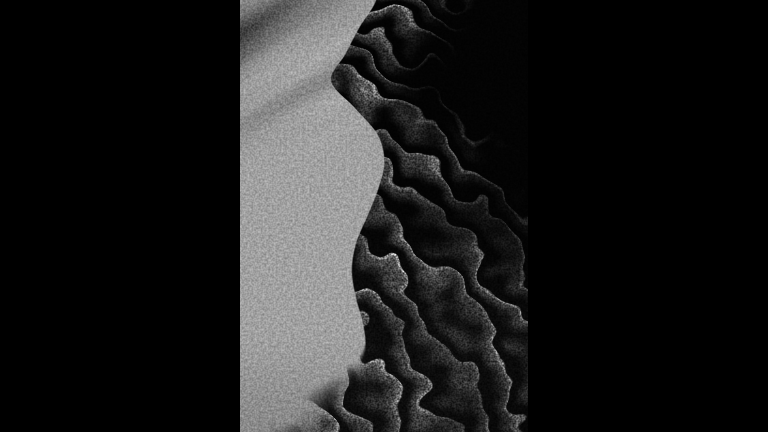
Give the GLSL for this texture, as a Shadertoy shader.

```glsl
vec2 hashGradient(vec2 cell) {
    vec3 h = fract(vec3(cell.xyx) * vec3(0.1031, 0.1030, 0.0973));
    h += dot(h, h.yzx + 33.33);
    float angle = 6.2832 * fract((h.x + h.y) * h.z);
    return vec2(cos(angle), sin(angle));
}

float gradientNoise(vec2 p) {
    vec2 i = floor(p), f = p - i;
    vec2 u = f * f * f * (f * (f * 6.0 - 15.0) + 10.0);
    float a = dot(hashGradient(i), f);
    float b = dot(hashGradient(i + vec2(1, 0)), f - vec2(1, 0));
    float c = dot(hashGradient(i + vec2(0, 1)), f - vec2(0, 1));
    float d = dot(hashGradient(i + vec2(1, 1)), f - vec2(1, 1));
    return mix(mix(a, b, u.x), mix(c, d, u.x), u.y);
}

// Horizontal place of the dune crest at height y, as a Catmull-Rom curve
float ridge(float y) {
    float knots[17] = float[17](0.13, 0.19, 0.25, 0.288, 0.285, 0.268,
        0.259, 0.269, 0.295, 0.320, 0.334, 0.319, 0.266, 0.211, 0.244,
        0.277, 0.315);
    float t = clamp(y, 0.0, 0.9999) * 16.0;
    int k = int(t);
    float f = fract(t);
    float a = knots[max(k - 1, 0)], b = knots[k];
    float c = knots[k + 1], d = knots[min(k + 2, 16)];
    return b + 0.5 * f * (c - a + f * (2.0 * a - 5.0 * b + 4.0 * c - d
        + f * (3.0 * (b - c) + d - a)));
}

// Smooth sunlit slope with faint wind streaks near the top
float litSlope(vec2 p) {
    float s = p.y - 0.6 * p.x;
    float shade = 0.63 - 0.09 * smoothstep(0.25, 0.0, p.y);
    shade -= 0.36 * exp(-pow((s - 0.91) / 0.07, 2.0) - 4.0 * p.x);
    shade -= 0.09 * exp(-pow((s - 0.70) / 0.045, 2.0));
    float streak = gradientNoise(vec2(p.x * 3.0, s * 20.0));
    return shade + 0.12 * streak * smoothstep(0.6, 0.85, p.y);
}

// Ripple phase: steep furrows below, tighter and flatter ones above
float ripplePhase(vec2 p) {
    float phase = p.x * (10.5 - 3.0 * p.y) + 4.0 * p.y + 7.0 * p.y * p.y;
    phase += 1.15 * gradientNoise(p * vec2(9.0, 8.0) + 3.7);
    return phase + 0.45 * gradientNoise(p * vec2(19.0, 23.0) + 11.0);
}

void mainImage(out vec4 fragColor, in vec2 fragCoord) {
    float pixel = 1.0 / iResolution.y;
    vec2 p = (fragCoord - vec2(0.5 * iResolution.x, 0.0)) * pixel;
    p.x += 1.0 / 3.0;

    // Sand grain
    float grain = gradientNoise(p * 230.0) + 0.6 * gradientNoise(p * 117.0 + 5.3);

    // Rippled lee side: each furrow brightens toward a sharp crest
    float wave = fract(ripplePhase(p));
    float fall = 1.0 - smoothstep(0.93, 1.0, wave);
    float body = smoothstep(0.2, 0.8, wave) * fall;
    float crest = smoothstep(0.78, 0.93, wave) * fall;
    float patches = 0.5 + gradientNoise(p * 7.0 + 21.0);
    float fromRidge = p.x - ridge(p.y);
    float reach = mix(0.65, 0.16, smoothstep(0.15, 0.75, p.y));
    float glow = 1.0 - smoothstep(0.3 * reach, 1.25 * reach, fromRidge);
    float crestGlow = 1.0 - smoothstep(0.6 * reach, 1.7 * reach, fromRidge);
    float shadow = 0.012 + body * glow * mix(0.12, 0.27, patches);
    shadow += crest * crestGlow * mix(0.06, 0.30, patches);
    shadow += 0.035 * glow * smoothstep(0.6, 0.2, p.y);
    shadow *= 1.0 + 0.9 * grain;

    // Crest edge, dissolving into ripples at the foot
    float foot = smoothstep(0.21, 0.05, p.y);
    float softness = pixel + 0.065 * foot;
    float edge = fromRidge - 0.05 * foot * (body - 0.5);
    float shade = mix(litSlope(p) + 0.14 * grain, shadow,
        smoothstep(-softness, softness, edge));

    // Upright panel between black margins
    float panel = smoothstep(-0.5 * pixel, 0.5 * pixel, 1.0 / 3.0 - abs(p.x - 1.0 / 3.0));
    fragColor = vec4(vec3(clamp(shade, 0.0, 1.0) * panel), 1.0);
}
```
